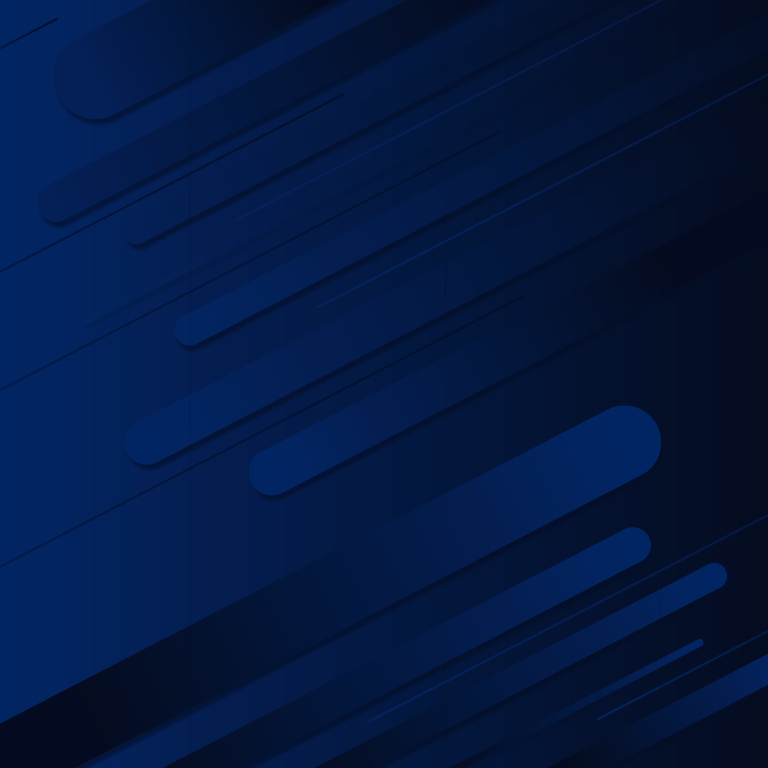
This background is drawn by a WebGL 2 fragment shader. Its source:

```glsl
#version 300 es
precision highp float;

uniform vec2 u_resolution;
out vec4 fragColor;

const vec2 AXIS = vec2(0.888, 0.459);

// Each bar: cap centre, radius, signed fade length (sign is its direction)
const vec4 BARS[12] = vec4[12](
    vec4(0.124, 0.900, 0.055, 0.30),
    vec4(0.073, 0.736, 0.025, 0.64),
    vec4(0.178, 0.699, 0.017, 0.85),
    vec4(0.111, 0.582, 0.004, 0.95),
    vec4(0.247, 0.570, 0.020, 0.92),
    vec4(0.191, 0.424, 0.029, 0.92),
    vec4(0.354, 0.385, 0.030, 0.58),
    vec4(0.813, 0.424, 0.048, -0.78),
    vec4(0.824, 0.290, 0.0235, -0.72),
    vec4(0.930, 0.250, 0.017, -0.62),
    vec4(0.911, 0.163, 0.005, -0.38),
    vec4(1.030, 0.144, 0.018, -0.32));

// Each line: left end, length, strength (positive is light, negative dark)
const vec4 LINES[8] = vec4[8](
    vec4(0.479, 0.060, 0.62, 0.75),
    vec4(0.779, 0.064, 0.30, 0.85),
    vec4(0.414, 0.600, 0.70, 0.75),
    vec4(0.306, 0.713, 0.65, 0.65),
    vec4(0.000, 0.937, 0.083, -0.90),
    vec4(0.000, 0.646, 0.503, -0.85),
    vec4(0.000, 0.492, 0.730, -0.70),
    vec4(0.000, 0.262, 0.765, -0.75));

// Blue ramp from bright (0) to nearly black (1)
vec3 blueRamp(float t) {
    vec3 c = mix(vec3(0.005, 0.147, 0.390), vec3(0.010, 0.138, 0.370), clamp(t / 0.1, 0.0, 1.0));
    c = mix(c, vec3(0.018, 0.118, 0.320), clamp((t - 0.1) / 0.15, 0.0, 1.0));
    c = mix(c, vec3(0.012, 0.090, 0.240), clamp((t - 0.25) / 0.33, 0.0, 1.0));
    c = mix(c, vec3(0.016, 0.062, 0.165), clamp((t - 0.58) / 0.26, 0.0, 1.0));
    return mix(c, vec3(0.016, 0.045, 0.125), clamp((t - 0.84) / 0.16, 0.0, 1.0));
}

// Rotate into the frame of the bars: x along, y across
vec2 toAxis(vec2 p, vec2 axis) {
    return vec2(dot(p, axis), dot(p, vec2(-axis.y, axis.x)));
}

// Half-infinite capsule with its round cap at the origin
float barDistance(vec2 q, float radius) {
    return length(vec2(min(q.x, 0.0), q.y)) - radius;
}

float segmentDistance(vec2 q, float len) {
    return length(vec2(q.x - clamp(q.x, 0.0, len), q.y));
}

void main() {
    vec2 p = gl_FragCoord.xy / u_resolution;
    float pixel = 1.0 / min(u_resolution.x, u_resolution.y);
    vec3 color = blueRamp(p.x);

    // Bars with soft shadows below; upper caps start dimmer
    for (int i = 0; i < 12; i++) {
        vec4 bar = BARS[i];
        vec2 axis = AXIS * sign(bar.w);
        vec2 q = toAxis(p - bar.xy, axis);
        vec2 s = toAxis(p - bar.xy - vec2(0.004, -0.007), axis);
        float shadow = 1.0 - smoothstep(-0.004, 0.004, barDistance(s, bar.z));
        shadow *= min(1.0, bar.z / 0.014);
        color = mix(color, vec3(0.010, 0.050, 0.145), 0.6 * shadow);

        float dimming = 0.2 * smoothstep(0.5, 0.72, bar.y);
        float tone = mix(dimming, 1.0, clamp(q.x / abs(bar.w), 0.0, 1.0));
        float shape = 1.0 - smoothstep(-0.6 * pixel, 0.6 * pixel, barDistance(q, bar.z));
        color = mix(color, blueRamp(tone), shape);
    }

    // Fine light and dark lines
    for (int i = 0; i < 8; i++) {
        vec4 line = LINES[i];
        vec2 q = toAxis(p - line.xy, AXIS);
        float along = clamp(q.x / line.z, 0.0, 1.0);
        float shape = 1.0 - smoothstep(0.0004, 0.0024, segmentDistance(q, line.z));
        bool light = line.w > 0.0;
        vec3 tint = light ? vec3(0.010, 0.150, 0.400) : vec3(0.010, 0.045, 0.140);
        float fade = light ? mix(1.0, 0.6, along) : mix(0.6, 1.0, along);
        color = mix(color, tint, shape * abs(line.w) * fade);
    }

    // Faint upright seams
    for (int i = 0; i < 3; i++) {
        float seam = abs(p.x - 0.247 - 0.307 * float(i) - 0.026 * float(i % 2));
        color *= 1.0 - 0.08 * (1.0 - smoothstep(0.0005, 0.002, seam));
    }

    fragColor = vec4(color, 1.0);
}
```
